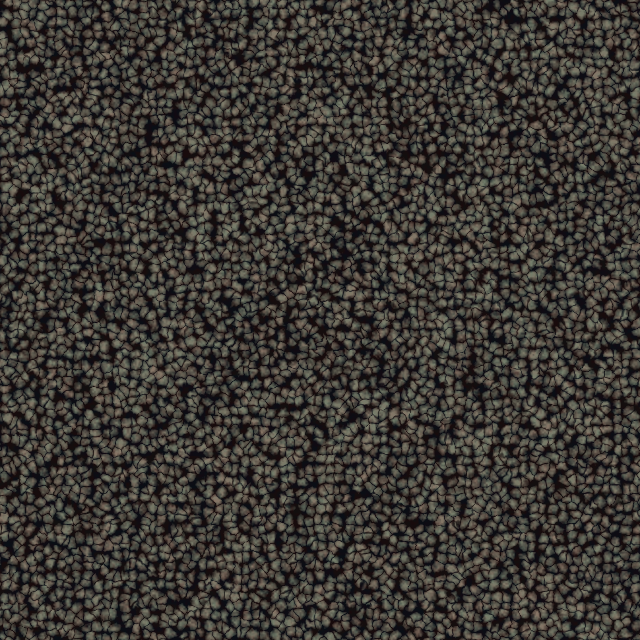
Reproduce this texture procedurally as a three.js fragment shader.

```glsl
varying vec2 vUv;

float hash(vec2 p) {
  vec3 q = fract(p.xyx * vec3(0.1031, 0.1030, 0.0973));
  q += dot(q, q.yzx + 33.33);
  return fract((q.x + q.y) * q.z);
}

float noise(vec2 p) {
  vec2 i = floor(p), f = fract(p);
  f = f * f * (3.0 - 2.0 * f);
  vec2 x = vec2(1.0, 0.0);
  return mix(mix(hash(i), hash(i + x.xy), f.x),
             mix(hash(i + x.yx), hash(i + x.xx), f.x), f.y);
}

// Overlapping domed tufts: x = height, y = lead over the next tuft,
// z = random value of the top tuft, w = light from above
vec4 tufts(vec2 p) {
  vec2 cell = floor(p);
  float top = -9.0, next = -9.0, id = 0.0, light = 0.0;
  for (int y = -1; y <= 1; y++) {
    for (int x = -1; x <= 1; x++) {
      vec2 c = cell + vec2(float(x), float(y));
      float seed = hash(c + 71.0);
      vec2 jitter = vec2(hash(c + 11.0), hash(c + 37.0)) - 0.5;
      vec2 offset = p - c - 0.5 - 0.8 * jitter;
      float angle = 6.2832 * hash(c + 93.0);
      vec2 axis = vec2(cos(angle), sin(angle));
      vec2 local = vec2(dot(offset, axis), dot(offset, vec2(-axis.y, axis.x)));
      local *= vec2(0.86, 1.16);
      float height = 1.0 - 2.2 * dot(local, local) + 0.2 * (seed - 0.5);
      if (height > top) {
        next = top;
        top = height;
        id = seed;
        light = dot(offset, vec2(-0.25, 0.95));
      } else {
        next = max(next, height);
      }
    }
  }
  return vec4(top, top - next, id, light);
}

void main() {
  // Uneven pile outline
  vec2 p = vUv * vec2(69.0, 66.0);
  p += 0.35 * (vec2(noise(p * 1.7), noise(p * 1.7 + 53.0)) - 0.5);
  p += 0.16 * (vec2(noise(p * 4.5 + 19.0), noise(p * 4.5 + 87.0)) - 0.5);
  vec4 tuft = tufts(p);

  // Domes, creases and slightly raised vertical rows
  float crease = mix(0.42, 1.0, smoothstep(0.0, 0.38, tuft.y));
  float rows = noise(vUv * vec2(48.0, 17.0) + 29.0) - 0.5;
  float patches = noise(vUv * 9.0 + 7.0) - 0.5;
  float shade = (tuft.x + 0.1 + 0.22 * tuft.w) * crease - 0.2;
  shade += 0.22 * (fract(tuft.z * 17.3) - 0.5) + 0.22 * rows + 0.07 * patches;

  // Twisted fibres
  float fibre = noise(vUv * 330.0 + 3.0) - 0.5;
  float strand = noise(vUv * 175.0 + 41.0) - 0.5;
  shade += (0.34 * fibre + 0.3 * strand) * (0.4 + 0.6 * crease);
  shade = clamp(shade, 0.0, 1.08);

  // Olive grey and brown yarn over maroon and navy gaps
  float warmth = smoothstep(0.3, 0.7, noise(vUv * 120.0 + 67.0));
  vec3 gap = mix(vec3(0.05, 0.047, 0.075), vec3(0.082, 0.05, 0.052), warmth);
  vec3 olive = vec3(0.435, 0.45, 0.385);
  vec3 brown = vec3(0.485, 0.43, 0.375);
  float brownShare = 0.55 * smoothstep(0.45, 1.0, fract(tuft.z * 41.7)) + 0.4 * warmth;
  vec3 colour = mix(gap, mix(olive, brown, brownShare), shade);
  float fleck = noise(vUv * 230.0 + 131.0) - 0.5;
  colour += fleck * vec3(0.035, -0.02, -0.015);
  gl_FragColor = vec4(max(colour, 0.0), 1.0);
}
```
